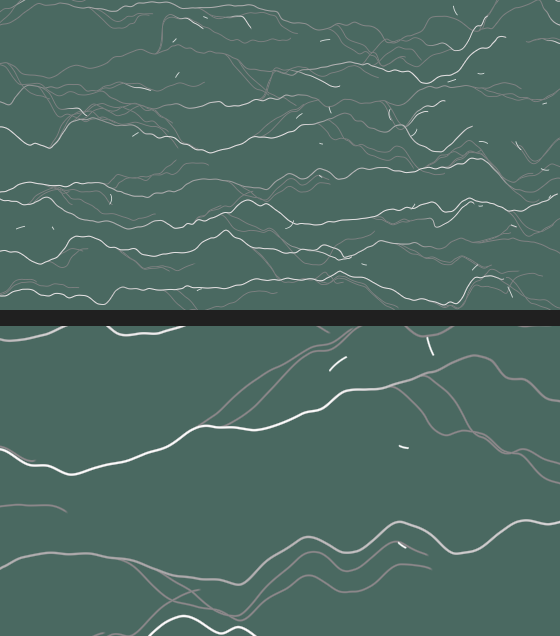
Top, the full canvas; bottom, a detail of the centre.
Reproduce this pattern procedurally as a Shadertoy shader.

```glsl
// Thin wandering strands run left to right over flat sea green and shed fans
// of grey side branches. Each strand is a noise height curve in a bent plane;
// dividing by its gradient gives an even line width. Short dashes fill gaps.

float hash(vec2 p) {
    vec3 q = fract(p.xyx * 0.1031);
    q += dot(q, q.yzx + 33.33);
    return fract((q.x + q.y) * q.z);
}

vec3 latticeHash(vec3 cell, float seed) {
    vec3 q = fract(cell * 0.1031 + seed * 0.3719);
    q *= q + 33.33;
    q *= q + q;
    return fract(q);
}

// 1D noise in -1..1 at three positions; steep > 0 widens plateaus and sharpens steps
vec3 noise(vec3 x, float seed, float steep) {
    vec3 cell = floor(x);
    vec3 f = smoothstep(steep, 1.0 - steep, x - cell);
    return mix(latticeHash(cell, seed), latticeHash(cell + 1.0, seed), f) * 2.0 - 1.0;
}

// Height of a main strand: slow drift, steep-sided humps and fine jitter
vec3 strandHeight(vec3 x, float id) {
    float level = (id + 0.5 + 0.4 * (hash(vec2(id, 7.0)) - 0.5)) / 8.0;
    return level + 0.03 * noise(x * 2.3, id + 11.0, 0.0)
                 + 0.052 * noise(x * 7.0, id + 31.0, 0.15)
                 + 0.017 * noise(x * 16.0, id + 51.0, 0.1)
                 + 0.005 * noise(x * 43.0, id + 71.0, 0.0);
}

// Distance to the zero line; samples lie at the point, right of it and above it
float lineDistance(vec3 g, float stepSize) {
    return abs(g.x) / max(length(g.yz - g.x) / stepSize, 0.35);
}

float ink(float dist, float halfWidth, float pixel) {
    return clamp((halfWidth - dist) / (1.25 * pixel) + 0.5, 0.0, 1.0);
}

// Scattered short bent dashes, denser toward the right edge
float dashes(vec2 p, float aspect, float pixel) {
    vec2 cell = floor(p * 10.0);
    float chance = 0.15 + 0.25 * smoothstep(0.75, 1.0, p.x / aspect);
    if (hash(cell + 3.0) > chance) return 0.0;
    vec2 jitter = vec2(hash(cell + 17.0), hash(cell + 29.0)) - 0.5;
    vec2 q = p - (cell + 0.5 + 0.5 * jitter) / 10.0;
    float angle = 3.1416 * hash(cell + 41.0);
    q = mat2(cos(angle), sin(angle), -sin(angle), cos(angle)) * q;
    float halfLength = mix(0.004, 0.018, hash(cell + 53.0));
    q.y += (hash(cell + 67.0) - 0.5) * 40.0 * q.x * q.x;
    q.x -= clamp(q.x, -halfLength, halfLength);
    return ink(length(q), 0.001, pixel);
}

void mainImage(out vec4 fragColor, in vec2 fragCoord) {
    float pixel = 1.0 / iResolution.y;
    float aspect = iResolution.x * pixel;
    vec2 p = fragCoord * pixel;

    // Three samples of the plane, bent sideways so slopes can turn steep
    float stepSize = 0.0008;
    vec3 x = p.x + vec3(0.0, stepSize, 0.0);
    vec3 y = p.y + vec3(0.0, 0.0, stepSize);
    x += 0.034 * noise(y * 9.0 + 2.0 * noise(x * 4.0, 5.0, 0.0), 9.0, 0.0);

    float grey = 0.0;
    float white = dashes(p, aspect, pixel);

    for (int k = 0; k < 8; k++) {
        float id = float(k);
        vec3 height = strandHeight(x, id);

        // Main strand, white with grey stretches toward its end
        float end = aspect * mix(0.84, 1.15, hash(vec2(id, 91.0)));
        float line = ink(lineDistance(y - height, stepSize), 0.0012, pixel);
        line *= smoothstep(0.0, 0.005, end - x.x);
        float fade = noise(x * 2.6, id + 83.0, 0.0).x + 0.9 * smoothstep(0.72, 1.0, x.x / aspect);
        grey = max(grey, line);
        white = max(white, line * (1.0 - smoothstep(0.1, 0.8, fade)));

        // Branches leave the strand in fans that share a side and a rough root
        for (int j = 0; j < 10; j++) {
            float fan = float(j / 2);
            vec2 fanKey = vec2(id + 3.0, fan + 101.0);
            vec2 key = vec2(id + 13.0, float(j) + 131.0);
            float root = (aspect + 0.1) * (fan + hash(fanKey)) / 5.0 - 0.15;
            root += 0.06 * hash(key + 5.0);
            float reach = mix(0.08, 0.5, hash(key));
            float along = x.x - root;
            if (along < 0.0 || along > reach) continue;

            // Steep departure, then a wander of its own
            vec3 d = x - root;
            float seed = id * 10.0 + float(j);
            float side = hash(fanKey + 19.0) < 0.5 ? -1.0 : 1.0;
            float spread = mix(0.008, 0.085, hash(fanKey + 37.0)) + 0.02 * hash(key + 11.0);
            vec3 drift = side * spread * smoothstep(0.0, 0.085, d)
                       + 0.045 * noise(x * 8.0, seed + 200.0, 0.12) * smoothstep(0.05, 0.25, d)
                       + 0.006 * noise(x * 29.0, seed + 300.0, 0.0) * smoothstep(0.0, 0.08, d);
            float branch = ink(lineDistance(y - height - drift, stepSize), 0.001, pixel);
            branch *= smoothstep(0.0, 0.005, along) * smoothstep(0.0, 0.005, reach - along);
            grey = max(grey, branch);

            // A few branches brighten toward the tip
            float bright = step(hash(key + 23.0), 0.15) * smoothstep(0.4, 0.8, along / reach);
            white = max(white, branch * bright);
        }
    }

    vec3 seaGreen = vec3(0.29, 0.41, 0.38);
    vec3 mauveGrey = vec3(0.55, 0.53, 0.54);
    vec3 color = mix(seaGreen, mauveGrey, grey);
    color = mix(color, vec3(0.98), white);
    fragColor = vec4(color, 1.0);
}
```
